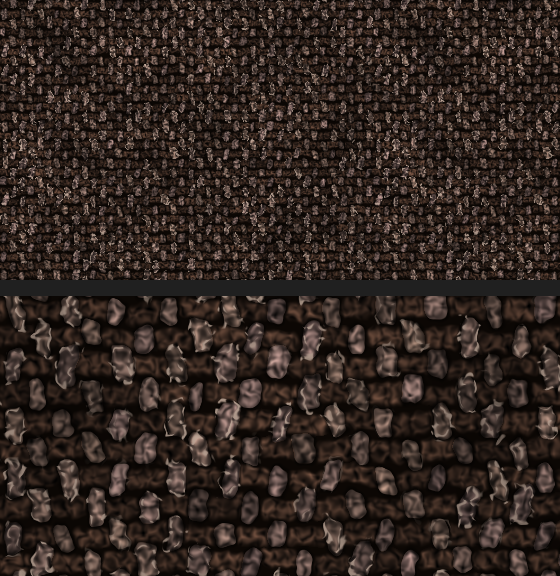
Top: the whole. Bottom: its middle third, enlarged.
Give the GLSL for this texture, as a Shadertoy shader.

```glsl
// Dark brown woven wool: pale upright stitches over near-black cross threads.

const vec2  THREADS = vec2(31.5, 30.0);    // columns and rows per canvas height
const float TILE = 42.0;                   // columns before the cloth repeats
const vec2  STITCH = vec2(0.34, 0.59);     // half size of a stitch, in cells
const vec2  BAR = vec2(0.78, 0.43);        // half size of a cross thread float
const float JITTER = 0.24;                 // stitch displacement, in cells
const float TILT = 0.45;                   // largest stitch lean, in radians
const float FUZZ = 0.13;                   // raggedness of thread outlines
const float GRAIN = 1.35;                  // contrast of single fibres
const float FLECK_WIDTH = 0.12;            // thickness of loose pale fibres
const float BAND_DEPTH = 0.07;             // strength of the broad zigzag shading
const float PATCH_DEPTH = 0.24;            // strength of the broad wear

const vec3 GAP    = vec3(0.045, 0.027, 0.015);
const vec3 WEFT   = vec3(0.215, 0.152, 0.120);
const vec3 MAUVE  = vec3(0.400, 0.322, 0.308);
const vec3 TAUPE  = vec3(0.390, 0.315, 0.275);
const vec3 FLECK  = vec3(0.680, 0.600, 0.545);

vec2 hash2(vec2 c) {
    vec3 q = fract(c.xyx * vec3(0.1031, 0.1030, 0.0973));
    q += dot(q, q.yzx + 33.33);
    return fract((q.xx + q.yz) * q.zy);
}

vec2 latticeGradient(vec2 c, float period) {
    float angle = 6.2832 * hash2(vec2(mod(c.x, period), c.y) + 17.0).x;
    return vec2(cos(angle), sin(angle));
}

// Gradient noise, about -0.7 to 0.7, wrapping across at the given period
float noise(vec2 p, float period) {
    vec2 i = floor(p), f = p - i;
    vec2 u = f * f * f * (f * (f * 6.0 - 15.0) + 10.0);
    vec2 e = vec2(1.0, 0.0);
    float a = dot(latticeGradient(i, period), f);
    float b = dot(latticeGradient(i + e.xy, period), f - e.xy);
    float c = dot(latticeGradient(i + e.yx, period), f - e.yx);
    float d = dot(latticeGradient(i + e.xx, period), f - e.xx);
    return mix(mix(a, b, u.x), mix(c, d, u.x), u.y);
}

// Noise in cloth coordinates; scale * TILE must be whole
float clothNoise(vec2 q, float scale) {
    return noise(q * scale, TILE * scale);
}

float roundedBox(vec2 p, vec2 halfSize, float radius) {
    vec2 d = abs(p) - halfSize + radius;
    return length(max(d, 0.0)) + min(max(d.x, d.y), 0.0) - radius;
}

// Cross threads: short rounded bars centred on the cells between stitches
vec3 weftColor(vec2 q, float fibre) {
    vec2 cell = floor(q);
    float side = fract(q.x) < 0.5 ? -1.0 : 1.0;
    if (mod(cell.x + cell.y, 2.0) < 0.5) cell.x += side;
    vec2 look = hash2(vec2(mod(cell.x, TILE), cell.y) + 211.0);
    vec2 p = q - cell - 0.5;
    p.y += 0.22 * (look.x - 0.5) + 0.16 * (look.y - 0.5) * p.x;
    float body = smoothstep(0.02, -0.22, roundedBox(p, BAR, 0.3));
    float twist = 0.92 + 0.14 * sin(11.0 * (p.x + 0.7 * p.y)) + GRAIN * fibre;
    return mix(GAP, WEFT * mix(0.72, 1.15, look.y) * twist, body);
}

void mainImage(out vec4 fragColor, in vec2 fragCoord) {
    vec2 q = fragCoord / iResolution.y * THREADS;
    float pixel = THREADS.y / iResolution.y;

    // Uneven threads and fibre grain
    vec2 wander = vec2(clothNoise(q, 0.5), clothNoise(q + 71.0, 0.5));
    vec2 cloth = q + 0.25 * wander;
    vec2 fuzz = vec2(clothNoise(q, 2.5), clothNoise(q + 37.0, 2.5));
    float fibre = clothNoise(q + 0.2 * fuzz, 4.0);
    float curl = clothNoise(q + 0.3 * fuzz + 13.0, 2.0);

    vec3 color = weftColor(cloth + FUZZ * fuzz, fibre);

    // Upright stitches on alternate cells
    float fleck = 0.0;
    for (int y = -1; y <= 1; y++)
    for (int x = -1; x <= 1; x++) {
        vec2 cell = floor(cloth) + vec2(x, y);
        if (mod(cell.x + cell.y, 2.0) > 0.5) continue;
        vec2 id = vec2(mod(cell.x, TILE), cell.y);
        vec2 place = hash2(id + 3.0), look = hash2(id + 101.0);

        vec2 p = cloth - cell - 0.5 - JITTER * (place - 0.5);
        p.x += TILT * (look.y - 0.5) * p.y;
        p += FUZZ * fuzz;
        vec2 size = STITCH * mix(vec2(0.82), vec2(1.12), place.yx);
        float d = roundedBox(p, size, 0.27);

        float body = smoothstep(0.6 * pixel, -0.6 * pixel, d);
        float relief = mix(0.58, 1.0, smoothstep(0.0, 0.18, -d));
        float tone = mix(0.66, 1.08, look.x) * (1.0 + GRAIN * fibre);
        vec3 yarn = mix(MAUVE, TAUPE, look.y) * relief * tone;
        color *= mix(0.50, 1.0, smoothstep(0.0, 0.16, d + body));
        color = mix(color, yarn, body);

        // Loose pale fibres follow a wavering, broken rim
        float strand = smoothstep(FLECK_WIDTH, 0.02, abs(d + 0.07 + 0.45 * curl));
        float broken = smoothstep(-0.10, 0.22, fibre + 0.6 * fuzz.x);
        float worn = smoothstep(0.15, 0.80, place.x);
        fleck = max(fleck, strand * broken * worn);
    }
    color = mix(color, FLECK, 0.85 * fleck);

    // Broad zigzag bands and patchy wear
    float zigzag = abs(fract(q.x / TILE + 0.16) - 0.5) * TILE;
    float band = sin(6.2832 * (q.y - zigzag) / 10.0 + 2.0 * wander.x);
    float patches = noise(q / 7.0, TILE / 7.0);
    color *= 1.0 + BAND_DEPTH * band + PATCH_DEPTH * patches;

    fragColor = vec4(clamp(color, 0.0, 1.0), 1.0);
}
```
